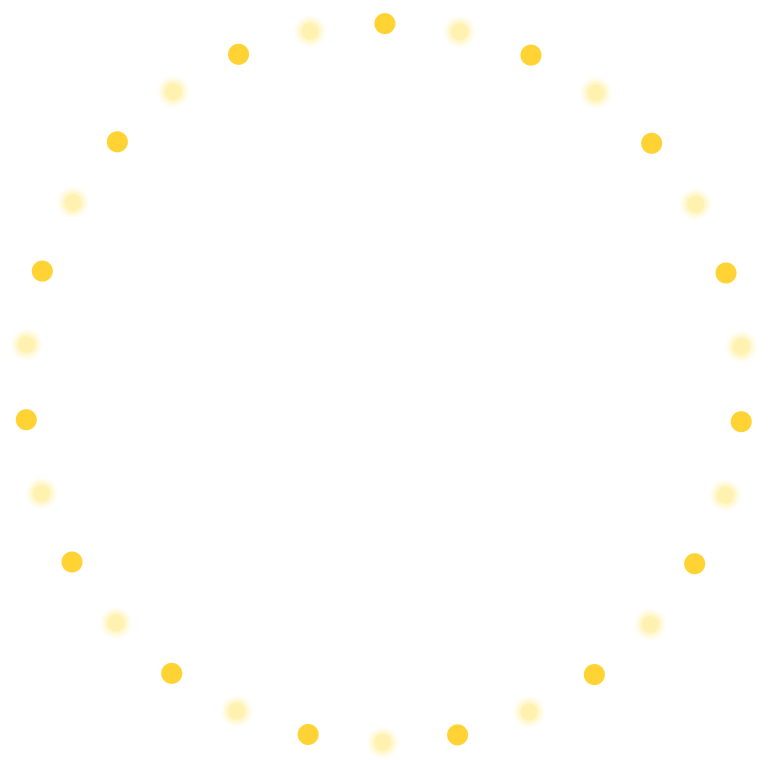
Write a Shadertoy shader that draws this background.

```glsl
// A ring of solid golden dots alternating with soft pale glows on white.

const float TAU = 6.2831853;

// Ring layout, lengths in canvas widths
const vec2  RING_CENTER = vec2(0.4998, 0.4959); // fraction of the canvas
const float RING_RADIUS = 0.4681;
const float RING_TILT   = 0.0028;               // clockwise, radians
const float SPOT_COUNT  = 30.0;

// Spot sizes
const float DOT_RADIUS  = 0.0137;
const float CORE_INNER  = 0.0102;
const float CORE_OUTER  = 0.0137;
const float HALO_INNER  = 0.0050;
const float HALO_OUTER  = 0.0236;

// Colours
const vec3 PAPER = vec3(1.0);
const vec3 GOLD  = vec3(1.0, 0.828, 0.205);
const vec3 PALE  = vec3(1.0, 0.948, 0.690);

// Coverage that fades from one at the inner radius to zero at the outer
float softDisc(float dist, float inner, float outer) {
    return 1.0 - smoothstep(inner, outer, dist);
}

void mainImage(out vec4 fragColor, in vec2 fragCoord) {
    float pixel = 1.0 / iResolution.x;
    vec2 p = (fragCoord - RING_CENTER * iResolution.xy) * pixel;

    // Nearest spot on the ring, counted clockwise from the top
    float stepAngle = TAU / SPOT_COUNT;
    float index = floor((atan(p.x, p.y) - RING_TILT) / stepAngle + 0.5);
    float spotAngle = index * stepAngle + RING_TILT;
    vec2 spot = RING_RADIUS * vec2(sin(spotAngle), cos(spotAngle));
    float dist = length(p - spot);

    // Even spots are crisp dots, odd spots are a pale core in a halo
    vec3 color = PAPER;
    if (mod(index, 2.0) < 0.5) {
        float dot_ = clamp((DOT_RADIUS - dist) / pixel + 0.5, 0.0, 1.0);
        color = mix(color, GOLD, dot_);
    } else {
        float core = softDisc(dist, CORE_INNER, CORE_OUTER);
        float halo = softDisc(dist, HALO_INNER, HALO_OUTER);
        color = mix(color, PALE, max(core, halo));
    }

    fragColor = vec4(color, 1.0);
}
```
